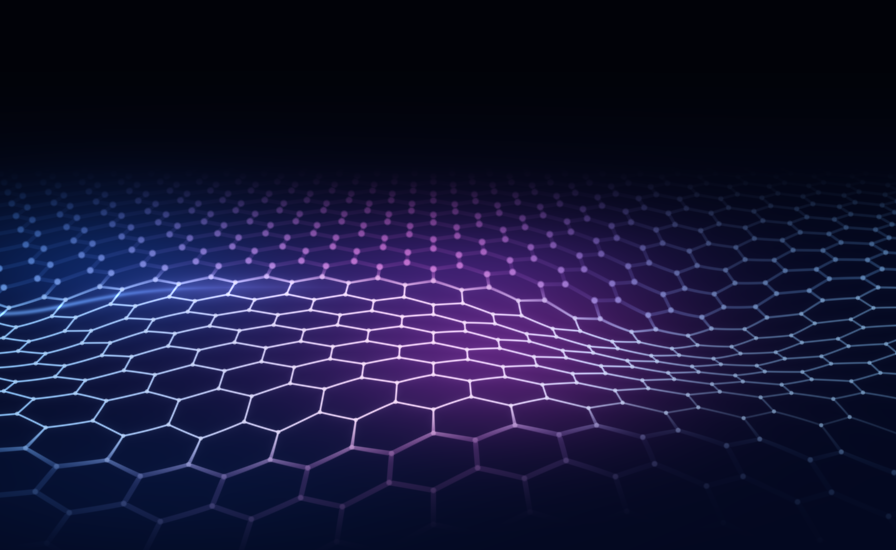
Write a Shadertoy shader that draws this background.

```glsl
// A glowing hexagonal mesh rolls in waves beneath a dark violet-blue haze.
// Screen points are unwarped onto a flat perspective plane of hexagons; edges
// and nodes are measured back in screen space, then softened by depth of field.

// Lengths are in canvas heights, origin at the lower left.
const float HORIZON = 1.102;      // height of the vanishing line
const float VANISH_X = 0.788;     // where the mesh columns converge
const float COLUMN_PITCH = 0.164; // column spacing per unit below the horizon
const float ROW_SCALE = 11.61;    // row count scale of the perspective
const float ROW_PHASE = 0.17;
const float SLOPE_ROWS = 2.0;     // extra rows crowded onto the slope of the crest
const float CREST = 0.465;        // unwarped height of the wave crest
const float LINE_WIDTH = 0.0016;
const float NODE_SIZE = 0.0036;
const float SQRT3 = 1.7320508;

const vec3 NIGHT = vec3(0.004, 0.009, 0.030);
const vec3 NAVY = vec3(0.013, 0.032, 0.125);
const vec3 MAGENTA = vec3(0.28, 0.075, 0.25);
const vec3 VIOLET = vec3(0.085, 0.042, 0.145);
const vec3 AZURE = vec3(0.015, 0.105, 0.22);
const vec3 ICE = vec3(0.52, 0.78, 1.0);
const vec3 BLUSH = vec3(1.0, 0.88, 1.0);
const vec3 ORCHID = vec3(0.82, 0.36, 0.86);
const vec3 SKY = vec3(0.18, 0.52, 0.92);

float bell(float x) { return exp(-x * x); }

float glow(vec2 q, vec2 center, vec2 radius) {
    vec2 d = (q - center) / radius;
    return exp(-dot(d, d));
}

// Height of the point once the waves are flattened out.
float flatHeight(vec2 q) {
    float nearWave = 0.042 * cos(4.36 * (q.x - 0.34));
    float crestWave = 0.105 * bell((q.x - 1.25) / 0.3)
                    + 0.055 * bell(q.x / 0.21) - 0.017;
    crestWave *= 1.0 - smoothstep(0.38, 0.70, q.y);
    float wave = mix(nearWave, crestWave, smoothstep(0.17, 0.43, q.y));
    // Rows crowd together along the trough right of the middle.
    float t = (q.y - 0.428 + 0.2 * (q.x - 0.805)) / 0.034;
    float squeeze = 0.012 * t * exp(-0.5 * t * t) * bell((q.x - 1.1) / 0.3);
    return q.y + wave + squeeze;
}

// Plane coordinates in which the hexagons are regular with unit sides.
vec2 meshCoord(vec2 q) {
    float height = flatHeight(q);
    float depth = max(HORIZON - height, 0.05);
    float column = (q.x - VANISH_X) / (COLUMN_PITCH * depth);
    float row = ROW_SCALE / depth - ROW_PHASE + SLOPE_ROWS * smoothstep(0.27, 0.46, height);
    return vec2(column * SQRT3, 1.5 * row);
}

// Offset from the centre of the nearest hexagon.
vec2 hexLocal(vec2 p) {
    vec2 size = vec2(SQRT3, 3.0);
    vec2 a = mod(p, size) - 0.5 * size;
    vec2 b = mod(p - 0.5 * size, size) - 0.5 * size;
    return dot(a, a) < dot(b, b) ? a : b;
}

// Screen distance to the nearest edge (x) and nearest node (y).
vec2 meshDistance(vec2 q) {
    const float STEP = 0.001;
    vec2 p = meshCoord(q);
    mat2 toScreen = inverse(mat2(meshCoord(q + vec2(STEP, 0.0)) - p,
                                 meshCoord(q + vec2(0.0, STEP)) - p) / STEP);
    vec2 local = hexLocal(p);
    vec2 nearest = vec2(1.0);
    vec2 a = toScreen * (vec2(0.5 * SQRT3, -0.5) - local);
    for (int k = 0; k < 6; k++) {
        float angle = radians(30.0 + 60.0 * float(k));
        vec2 b = toScreen * (vec2(cos(angle), sin(angle)) - local);
        vec2 ab = b - a;
        float h = clamp(-dot(a, ab) / dot(ab, ab), 0.0, 1.0);
        nearest = min(nearest, vec2(length(a + h * ab), length(b)));
        a = b;
    }
    return nearest;
}

vec3 haze(vec2 q) {
    vec3 color = mix(NAVY, NIGHT, smoothstep(0.45, 0.92, q.y));
    color += MAGENTA * glow(q, vec2(0.93, 0.36), vec2(0.32, 0.15));
    color += VIOLET * glow(q, vec2(0.62, 0.40), vec2(0.50, 0.19));
    color += VIOLET * glow(q, vec2(0.84, 0.53), vec2(0.36, 0.09));
    color += AZURE * glow(q, vec2(0.20, 0.51), vec2(0.32, 0.13));
    color += 0.35 * AZURE * glow(q, vec2(0.30, 0.14), vec2(0.50, 0.16));
    return color;
}

void mainImage(out vec4 fragColor, in vec2 fragCoord) {
    vec2 q = fragCoord / iResolution.y;
    float pixel = 1.0 / iResolution.y;
    float height = flatHeight(q);
    vec3 color = haze(q);

    // Focus: blurred beyond the crest and close to the viewer.
    float right = smoothstep(1.05, 1.35, q.x);
    float beyond = smoothstep(CREST - 0.005, CREST + 0.05, height) * (1.0 - 0.6 * right);
    float close = 1.0 - smoothstep(0.15, 0.25, height);
    float farFade = 1.0 - smoothstep(0.48, 0.70, height);
    float nearFade = smoothstep(0.0, 0.17, height);
    float middle = bell((q.x - 0.74) / 0.48);

    // Edges and nodes.
    vec2 d = meshDistance(q);
    float width = LINE_WIDTH * (1.0 + 1.2 * beyond + 2.0 * close);
    float edge = 1.0 - smoothstep(width - pixel, width + pixel, d.x);
    float radius = NODE_SIZE * (1.0 + 0.8 * beyond + 0.5 * close);
    float node = 1.0 - smoothstep(0.5 * radius, radius + pixel, d.y);
    vec3 tint = mix(mix(ICE, BLUSH, middle), mix(SKY, ORCHID, middle),
                    max(beyond, 0.8 * close));
    float strength = mix(0.88, 0.42, right) * (1.0 - 0.8 * max(beyond, close));
    strength *= 1.0 - 0.7 * smoothstep(0.95, 1.2, q.x) * (1.0 - smoothstep(0.2, 0.34, q.y));
    float fade = farFade * nearFade;
    color = mix(color, tint, edge * strength * fade);
    color += tint * 0.07 * exp(-d.x / 0.007) * strength * fade;
    float nodeStrength = mix(0.75, 0.85, beyond) * (1.0 - 0.65 * close) * (1.0 - 0.3 * right);
    color = mix(color, mix(tint, vec3(1.0), 0.25 * farFade), node * nodeStrength * fade);

    // Light gathered along the crest, strongest on the left.
    float rise = height - CREST;
    float sheen = exp(-abs(rise) / 0.022) * bell((q.x - 0.38) / 0.2);
    color += vec3(0.17, 0.17, 0.27) * sheen;
    color += ICE * 0.45 * bell(rise / 0.004) * (1.0 - smoothstep(0.05, 0.45, q.x));

    fragColor = vec4(clamp(color, 0.0, 1.0), 1.0);
}
```
